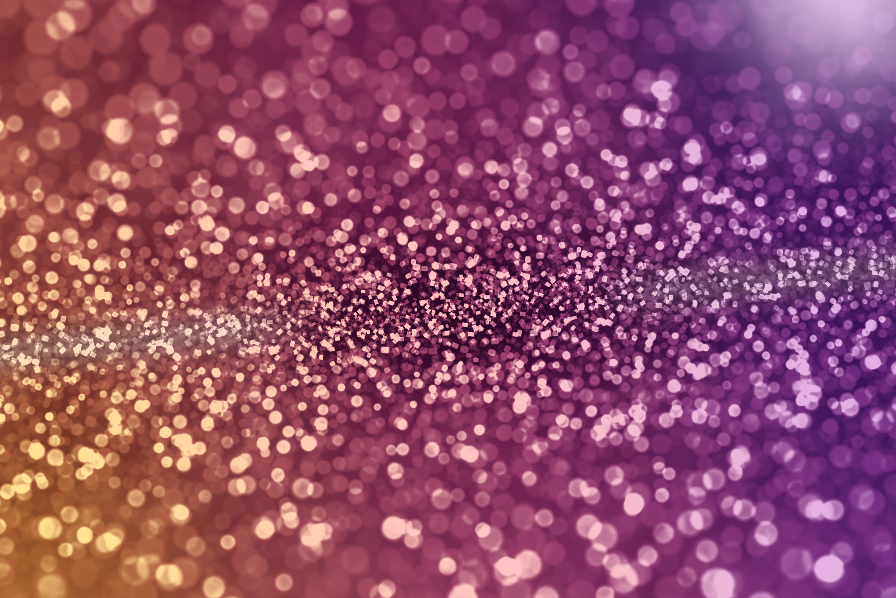
This texture is drawn by a Shadertoy shader. Its source:

```glsl
// Glitter under a shallow lens: a tilted band of sharp grains that swell into
// soft bokeh discs away from it. Scattered discs in layers of rising cell size
// give a brightness, which a ramp turns from red-gold to violet across the view.

vec3 hash33(vec3 p) {
    p = fract(p * vec3(0.1031, 0.1030, 0.0973));
    p += dot(p, p.yxz + 33.33);
    return fract((p.xxy + p.yxx) * p.zyx);
}

float valueNoise(vec2 p) {
    vec2 i = floor(p), f = fract(p);
    f = f * f * (3.0 - 2.0 * f);
    float a = hash33(vec3(i, 91.0)).x;
    float b = hash33(vec3(i + vec2(1, 0), 91.0)).x;
    float c = hash33(vec3(i + vec2(0, 1), 91.0)).x;
    float d = hash33(vec3(i + vec2(1, 1), 91.0)).x;
    return mix(mix(a, b, f.x), mix(c, d, f.x), f.y);
}

// Signed height above the tilted plane of focus
float focusOffset(vec2 p) {
    return p.y - 0.41 - 0.095 * p.x;
}

// Radius of a grain after blur
float blurRadius(vec2 p) {
    float side = smoothstep(0.15, 0.5, abs(p.x - 0.75));
    return 0.0031 + 0.0018 * side + 0.044 * abs(focusOffset(p));
}

// Blend of three colours from left to right
vec3 across(vec3 left, vec3 middle, vec3 right, float u) {
    return mix(mix(left, middle, smoothstep(0.0, 0.5, u)), right, smoothstep(0.45, 0.95, u));
}

// Brightness of one layer of grains with typical radius
float grainLayer(vec2 p, float radius, float seed, float pixel) {
    float cell = 2.2 * radius, sum = 0.0;
    vec2 home = floor(p / cell);
    for (int y = -1; y <= 1; y++)
    for (int x = -1; x <= 1; x++) {
        vec2 id = home + vec2(x, y);
        vec3 place = hash33(vec3(id, seed));
        vec3 trait = hash33(vec3(id, seed + 47.0));
        vec2 centre = (id + place.xy) * cell;
        float blurred = blurRadius(centre);

        // Neighbouring layers share the grains between them
        float share = 1.0 - abs(log2(blurred / radius)) / log2(1.5);
        if (place.z > share) continue;

        // Sharp grains are angular flakes, blurred ones round
        float r = blurred * mix(0.6, 1.12, trait.y);
        float angle = 6.2832 * trait.z;
        vec2 q = mat2(cos(angle), sin(angle), -sin(angle), cos(angle)) * (p - centre);
        float flake = max(abs(q.x) * 1.25, abs(q.y) * 0.9);
        float dist = mix(flake, length(q), smoothstep(0.004, 0.009, blurred));
        float soft = max(0.25 * r, 0.6 * pixel);
        float disc = 1.0 - smoothstep(r - soft, r + soft, dist);
        float rim = 0.82 + 0.18 * min(dist * dist / (r * r), 1.0);
        sum += disc * rim * (0.07 + 0.95 * pow(trait.x, 4.5));
    }
    return sum;
}

void mainImage(out vec4 fragColor, in vec2 fragCoord) {
    vec2 p = fragCoord / iResolution.y;
    float pixel = 1.0 / iResolution.y;
    float offset = focusOffset(p);
    float u = fragCoord.x / iResolution.x + 0.16 * (p.y - 0.5);

    // Grains: only the layers near the local blur radius count
    float grains = 0.0;
    float localRadius = blurRadius(p);
    for (int i = 0; i < 7; i++) {
        float radius = 0.003 * pow(1.5, float(i));
        if (abs(log2(localRadius / radius)) > 0.95) continue;
        for (int pass = 0; pass < 3; pass++)
            grains += grainLayer(p, radius, float(i * 3 + pass) + 5.0, pixel);
    }

    // Brightness: dark, crisp heart; dimmer top and upper right
    vec2 heartPos = vec2((p.x - 0.77) / 0.31, offset / 0.13);
    float heart = exp(-dot(heartPos, heartPos));
    float clumps = valueNoise(p * 9.0) * 0.6 + valueNoise(p * 21.0) * 0.4 - 0.5;
    float far = smoothstep(0.08, 0.45, abs(offset));
    float light = 0.19 + 0.07 * far - 0.26 * heart + 0.16 * clumps;
    light += grains * (mix(0.85, 0.62, far) + 0.35 * heart);
    light *= 1.0 - 0.33 * smoothstep(0.6, 1.0, p.y);
    light *= 1.0 - 0.35 * smoothstep(0.65, 1.0, u) * smoothstep(0.4, 0.8, p.y);

    // Grey, finely grained streak at both ends of the focus band
    float streak = exp(-offset * offset / 0.0016) * smoothstep(0.18, 0.38, abs(p.x - 0.76));
    light += streak * (0.04 + 0.22 * (valueNoise(p * 170.0) - 0.4));

    // Colour ramp
    vec3 shade = across(vec3(0.38, 0.11, 0.15), vec3(0.32, 0.06, 0.23), vec3(0.16, 0.03, 0.29), u);
    vec3 body = across(vec3(0.66, 0.32, 0.28), vec3(0.61, 0.24, 0.40), vec3(0.46, 0.18, 0.51), u);
    vec3 spark = across(vec3(1.0, 0.82, 0.63), vec3(1.0, 0.77, 0.76), vec3(0.89, 0.68, 0.90), u);
    shade = mix(shade, vec3(0.10, 0.01, 0.10), 0.75 * heart);
    vec3 col = mix(shade, body, smoothstep(0.0, 0.46, light));
    col = mix(col, spark, smoothstep(0.42, 1.1, light));
    col = mix(col, vec3(dot(col, vec3(0.4, 0.4, 0.2))) + vec3(0.09, 0.02, 0.06), 0.5 * streak);

    // Gold in the lower left corner, pale violet glow in the upper right
    float gold = exp(-dot(p, p) / 0.16);
    col += gold * vec3(0.03, 0.09, -0.07);
    vec2 glowPos = (p - vec2(1.41, 1.02)) / vec2(0.20, 0.17);
    float glow = exp(-dot(glowPos, glowPos) * (1.0 - 0.7 * clumps));
    col = mix(col, vec3(0.89, 0.78, 0.93), 0.92 * glow);

    fragColor = vec4(clamp(col, 0.0, 1.0), 1.0);
}
```
